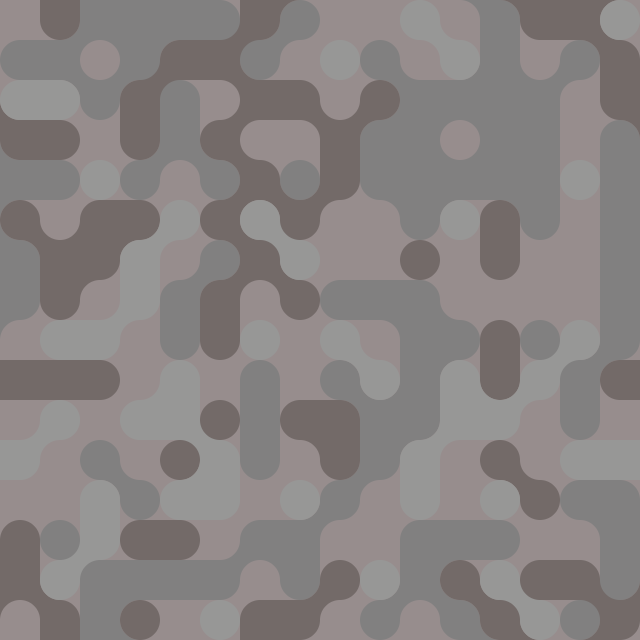
A Shadertoy shader for this pattern:

```glsl
const float GRID = 16.0;          // cells along the canvas, power of two
const float GREY_SHARE = 0.335;
const float BROWN_SHARE = 0.24;
const float LIGHT_SHARE = 0.176;
const vec3 ROSE  = vec3(0.592, 0.553, 0.553);
const vec3 GREY  = vec3(0.506, 0.502, 0.502);
const vec3 BROWN = vec3(0.451, 0.416, 0.408);
const vec3 LIGHT = vec3(0.594, 0.594, 0.590);
const int SEED = 41;

// Shuffles the 256 cells one to one, so the shares are kept exactly
float shuffledRank(ivec2 cell) {
    cell &= 15;
    int h = cell.y * 16 + cell.x;
    for (int i = 0; i < 7; i++) {
        h = (h * 167 + SEED + i * 58) & 255;
        h ^= h >> 3;
    }
    return (float(h) + 0.5) / 256.0;
}

// 0 = ground, 1 = grey, 2 = brown, 3 = light
int cellKind(ivec2 cell) {
    float r = shuffledRank(cell);
    if (r < GREY_SHARE) return 1;
    if (r < GREY_SHARE + BROWN_SHARE) return 2;
    return r < GREY_SHARE + BROWN_SHARE + LIGHT_SHARE ? 3 : 0;
}

// Round lone corners, fillet inner ones and join diagonal neighbours
float coverage(int kind, int self, int side, int vert, int diag, float disc) {
    if (self == kind)
        return side == kind || vert == kind || diag == kind ? 1.0 : disc;
    return side == kind && vert == kind ? 1.0 - disc : 0.0;
}

void mainImage(out vec4 fragColor, in vec2 fragCoord) {
    vec2 p = fragCoord / iResolution.y * GRID;
    float pixel = GRID / iResolution.y;
    ivec2 cell = ivec2(floor(p));
    vec2 local = fract(p) - 0.5;

    // The three neighbours around the nearest corner
    ivec2 toward = ivec2(local.x < 0.0 ? -1 : 1, local.y < 0.0 ? -1 : 1);
    int self = cellKind(cell);
    int side = cellKind(cell + ivec2(toward.x, 0));
    int vert = cellKind(cell + ivec2(0, toward.y));
    int diag = cellKind(cell + toward);

    // Smooth disc that fills the cell
    float disc = clamp((0.5 - length(local)) / pixel + 0.5, 0.0, 1.0);

    vec3 color = ROSE;
    color = mix(color, GREY,  coverage(1, self, side, vert, diag, disc));
    color = mix(color, BROWN, coverage(2, self, side, vert, diag, disc));
    color = mix(color, LIGHT, coverage(3, self, side, vert, diag, disc));
    fragColor = vec4(color, 1.0);
}
```
